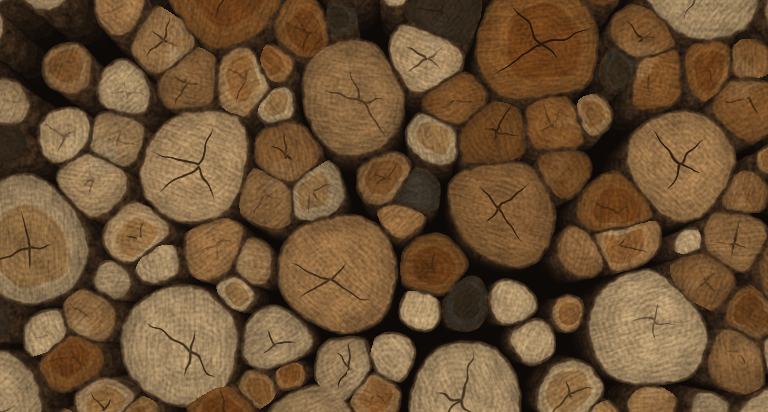
Write a WebGL 2 fragment shader that draws this texture.

```glsl
#version 300 es
precision highp float;

uniform vec2 u_resolution;
out vec4 fragColor;

float hash(float n) {
  return fract(sin(n * 12.9898 + 4.1) * 4375.85);
}

vec2 gradientAt(vec2 cell) {
  float a = 6.2832 * fract(sin(dot(cell, vec2(127.1, 311.7))) * 4375.85);
  return vec2(cos(a), sin(a));
}

// Gradient noise, about -0.7 to 0.7
float noise(vec2 p) {
  vec2 i = floor(p), f = p - i;
  vec2 u = f * f * (3.0 - 2.0 * f), e = vec2(1.0, 0.0);
  float low = mix(dot(gradientAt(i), f), dot(gradientAt(i + e), f - e), u.x);
  float high = mix(dot(gradientAt(i + e.yx), f - e.yx), dot(gradientAt(i + 1.0), f - 1.0), u.x);
  return mix(low, high, u.y);
}

vec2 direction(float angle) {
  return vec2(cos(angle), sin(angle));
}

float seedOf(vec2 id) {
  return 50.0 * hash(dot(id, vec2(1.73, 4.19)));
}

vec2 hexPoint(vec2 id) {
  return vec2(id.x + 0.5 * id.y, 0.866 * id.y);
}

// Log centre (xy) and weight (z); every seventh site may hold a giant that pushes its ring away
vec3 logSite(vec2 id) {
  float m = mod(id.x + 3.0 * id.y, 7.0);
  float row = m > 1.5 && m < 3.5 ? 1.0 : m > 3.5 && m < 5.5 ? -1.0 : 0.0;
  vec2 ring = vec2(mod(m - 3.0 * row + 1.0, 7.0) - 1.0, row);
  float giant = step(0.3, hash(seedOf(id - ring)));
  float seed = seedOf(id);
  vec2 jitter = 0.34 * (vec2(hash(seed + 0.15), hash(seed + 0.35)) - 0.5);
  float weight = 0.4 + 0.65 * hash(seed + 0.55);
  if (m < 0.5) weight = mix(weight, 1.4 + 0.4 * hash(seed + 0.75), giant);
  return vec3(hexPoint(id) + jitter + 0.27 * giant * hexPoint(ring), weight);
}

// Rounded outline of the log around p: below 1 inside its cut end
float logOutline(vec2 p, out vec2 offset, out vec2 id) {
  float nearest = 1e3, rowId = floor(p.y / 0.866 + 0.5);
  vec3 own = vec3(0.0);
  id = vec2(0.0);
  for (int i = 0; i < 15; i++) {
    float y = rowId + float(i / 3 - 2);
    vec2 cell = vec2(floor(p.x - 0.5 * y + 0.5) + float(i % 3 - 1), y);
    vec3 s = logSite(cell);
    float d = length(p - s.xy) / s.z;
    if (d < nearest) {
      nearest = d;
      own = s;
      id = cell;
    }
  }
  offset = p - own.xy;
  float sum = pow(length(offset) / (0.64 * own.z), 6.0);
  for (int i = 0; i < 9; i++) {
    if (i == 4) continue;
    vec3 s = logSite(id + vec2(i % 3 - 1, i / 3 - 1));
    vec2 to = s.xy - own.xy;
    float share = dot(to, to) * own.z / (own.z + s.z);
    sum += pow(max(dot(offset, to), 0.0) / share, 6.0);
  }
  return 0.96 * pow(sum + 1e-12, 1.0 / 6.0);
}

// Drying cracks that run outward from the pith
float cracks(vec2 pith, float radius, float id) {
  float dark = 0.0;
  for (int i = 0; i < 4; i++) {
    float n = id * 5.0 + float(i);
    vec2 dir = direction(id * 2.3 + float(i) * 1.7 + hash(n));
    float along = dot(pith, dir), reach = 0.35 + 0.6 * hash(n + 0.5);
    float across = abs(dot(pith, vec2(-dir.y, dir.x)) + 0.09 * noise(vec2(along * 3.5, n)));
    float width = 0.0045 / radius * (1.1 - 0.7 * along / reach);
    float extent = smoothstep(-0.03, 0.02, along) * smoothstep(reach, reach * 0.7, along);
    dark = max(dark, extent * (1.0 - smoothstep(0.2 * width, max(width, 0.001), across)));
  }
  return dark * smoothstep(0.05, 0.1, radius) * (0.35 + 0.6 * hash(id + 0.7));
}

vec3 cutFace(vec2 local, float radius, float id, vec2 p) {
  // Base colour: small logs tend to be paler
  float tone = hash(id + 0.2) + 0.25 * smoothstep(0.08, 0.04, radius);
  vec3 wood = mix(vec3(0.43, 0.275, 0.13), vec3(0.54, 0.395, 0.24), smoothstep(0.05, 0.5, tone));
  wood = mix(wood, vec3(0.61, 0.51, 0.37), smoothstep(0.5, 0.9, tone));
  wood *= 0.88 + 0.2 * hash(id + 0.4);
  if (hash(id + 0.9) < 0.06) wood = wood * 0.3 + 0.03;

  // Heartwood and growth rings
  vec2 pith = local - 0.25 * (vec2(hash(id + 0.1), hash(id + 0.3)) - 0.5);
  float r = length(pith) + 0.09 * noise(local * 2.2 + id);
  float heart = step(0.6, hash(id + 0.6)) * (1.0 - smoothstep(0.58, 0.66, r));
  wood *= mix(vec3(1.0), vec3(0.86, 0.78, 0.66), heart);
  float grain = 0.04 * sin(r * radius * 440.0 + 2.0 * noise(local * 4.0 - id));

  // Saw marks, blotches and fine grain
  vec2 saw = direction(6.2832 * hash(id + 0.8));
  vec2 sawn = vec2(dot(local, saw), dot(local, vec2(-saw.y, saw.x))) * radius;
  grain += 0.2 * noise(sawn * vec2(25.0, 170.0) + id);
  grain += 0.18 * noise(p * 22.0 + id) + 0.2 * noise(p * 130.0);
  wood *= (1.0 + grain) * (1.04 - 0.16 * smoothstep(0.55, 1.0, length(local)));
  return mix(wood, vec3(0.12, 0.075, 0.04), cracks(pith, radius, id));
}

void main() {
  float pixel = 1.0 / u_resolution.y, spacing = 0.165;
  vec2 p = gl_FragCoord.xy * pixel;
  vec2 bent = p + 0.03 * vec2(noise(p * 2.3), noise(p * 2.3 + 20.0));
  bent += 0.009 * vec2(noise(p * 8.0), noise(p * 8.0 + 40.0));
  bent += 0.004 * vec2(noise(p * 32.0), noise(p * 32.0 + 70.0));
  mat2 turn = mat2(0.94, 0.34, -0.34, 0.94) / spacing;

  // Trunks receding toward the middle of the pile
  vec2 offset, id;
  vec2 axis = (vec2(0.5 * u_resolution.x * pixel, 0.42) - p) * 0.13 + vec2(0.006, -0.03);
  float sideLight = 0.0;
  for (int i = 1; i <= 5; i++) {
    float depth = float(i) / 5.0;
    float f = logOutline(turn * (bent - axis * depth), offset, id);
    sideLight = max(sideLight, (1.0 - smoothstep(0.92, 1.06, f)) * (1.1 - depth));
  }
  float rough = 1.0 + 0.6 * noise(p * 45.0) + 0.5 * noise(p * 120.0);
  vec3 bark = vec3(0.25, 0.175, 0.11) * rough;
  vec3 color = mix(vec3(0.05, 0.034, 0.025), bark, 0.9 * pow(sideLight, 1.4));

  // Cut ends with a thin bark rim
  float f = logOutline(turn * bent, offset, id);
  float d = max(length(offset), 0.001), radius = d / max(f, 0.001) * spacing;
  float gap = (f - 1.0) * radius;
  vec2 local = transpose(turn) * offset * spacing * f / d;
  vec3 wood = cutFace(local, radius, seedOf(id), p);
  float rim = smoothstep(-0.009, -0.002, gap + 0.004 * noise(p * 60.0));
  wood = mix(wood, bark * 0.85, 0.85 * rim);
  fragColor = vec4(mix(color, wood, 1.0 - smoothstep(-pixel, pixel, gap)), 1.0);
}
```
